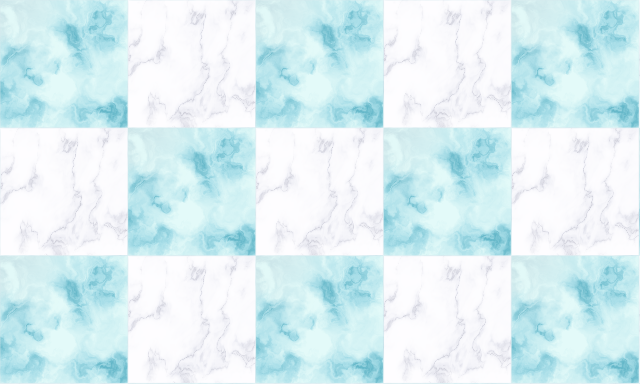
Give the GLSL for this pattern, as a Shadertoy shader.

```glsl
// Checkerboard of square marble tiles: aqua agate alternating with white stone.
// Every tile of a kind shares one design, built from warped fractal noise;
// soft ellipses place the aqua pigment and noise contours trace the grey veins.

const float TILES_ACROSS = 5.007;
const float SEAM_HALF_WIDTH = 0.005;
const float SEAM_STRENGTH = 0.55;
const float PIGMENT_WARP = 0.30;
const float SWIRL_TURNS = 20.0;

const vec3 AQUA_LIGHT = vec3(0.89, 0.98, 0.975);
const vec3 AQUA_MID   = vec3(0.66, 0.87, 0.91);
const vec3 AQUA_DEEP  = vec3(0.38, 0.71, 0.78);
const vec3 AQUA_GREY  = vec3(0.78, 0.87, 0.89);
const vec3 STONE_WHITE = vec3(0.995, 0.993, 1.0);
const vec3 STONE_PALE  = vec3(0.91, 0.915, 0.95);
const vec3 STONE_VEIN  = vec3(0.76, 0.76, 0.80);
const vec3 SEAM_COLOUR = vec3(0.84, 0.91, 0.93);

// Pigment ellipses inside a tile: centre, then radii (y runs down).
const int POOLS = 10;
const vec4 POOL[POOLS] = vec4[POOLS](
    vec4(0.54, 0.25, 0.12, 0.11), vec4(0.80, 0.15, 0.17, 0.19),
    vec4(0.63, 0.45, 0.08, 0.14), vec4(0.88, 0.31, 0.11, 0.08),
    vec4(0.42, 0.53, 0.07, 0.06), vec4(0.80, 0.91, 0.26, 0.11),
    vec4(0.17, 0.87, 0.18, 0.10), vec4(0.04, 0.69, 0.10, 0.12),
    vec4(0.13, 0.42, 0.11, 0.10), vec4(0.24, 0.56, 0.06, 0.06));

float hash(vec2 p) {
    vec3 h = fract(p.xyx * 0.1031);
    h += dot(h, h.yzx + 33.33);
    return fract((h.x + h.y) * h.z);
}

float noise(vec2 p) {
    vec2 i = floor(p), f = fract(p);
    f = f * f * (3.0 - 2.0 * f);
    return mix(mix(hash(i), hash(i + vec2(1, 0)), f.x),
               mix(hash(i + vec2(0, 1)), hash(i + vec2(1, 1)), f.x), f.y);
}

float fbm(vec2 p) {
    float sum = 0.0, weight = 0.5;
    for (int i = 0; i < 5; i++) {
        sum += weight * noise(p);
        p = mat2(1.6, 1.2, -1.2, 1.6) * p + 17.3;
        weight *= 0.5;
    }
    return sum / 0.96875;
}

vec2 warp(vec2 p) {
    return vec2(fbm(p + 3.7), fbm(p + 41.2)) - 0.5;
}

vec3 aquaMarble(vec2 uv) {
    vec2 bend = warp(uv * 6.0);
    vec2 q = uv + PIGMENT_WARP * bend;
    float clear = 1.0;
    for (int i = 0; i < POOLS; i++) {
        vec2 d = (q - POOL[i].xy) / POOL[i].zw;
        clear *= 1.0 - 0.92 * exp(-dot(d, d));
    }
    // Curled strands within the pigment, thin mist outside it.
    float strands = 0.5 + 0.5 * sin(SWIRL_TURNS * fbm(uv * 6.0 + 2.5 * bend));
    float grain = fbm(uv * 17.0 + 4.0 * bend);
    float mist = fbm(uv * vec2(5.0, 3.5) + 2.0 * bend + 60.0);
    float depth = (1.0 - clear) * (0.25 + 0.38 * strands + 0.50 * grain)
                + 0.65 * (mist - 0.42) + 0.15 * (grain - 0.5);
    depth = clamp(depth, 0.0, 1.0);
    vec3 colour = mix(AQUA_LIGHT, AQUA_MID, min(depth * 2.0, 1.0));
    colour = mix(colour, AQUA_DEEP, max(depth * 2.0 - 1.0, 0.0));
    float corner = exp(-dot(uv, uv) * 9.0) * smoothstep(0.25, 0.7, mist);
    return mix(colour, AQUA_GREY, corner);
}

vec3 whiteMarble(vec2 uv) {
    vec2 g = vec2(uv.x * 5.0 + uv.y * 1.2, uv.y * 3.2) + 23.0;
    g += 1.3 * warp(g * 1.4);
    float contour = abs(fbm(g) - 0.5);
    float patches = smoothstep(0.30, 0.68, fbm(uv * 5.0 + 80.0));
    // Wide soft halo around a fine broken vein.
    float halo = exp(-contour * 13.0) * patches;
    float vein = exp(-contour * 65.0) * patches * (0.35 + 0.65 * noise(uv * 19.0));
    vec3 colour = mix(STONE_WHITE, STONE_PALE, halo);
    return mix(colour, STONE_VEIN, 0.75 * vein);
}

void mainImage(out vec4 fragColor, in vec2 fragCoord) {
    // Tile units, counted from the upper left corner.
    float pixel = TILES_ACROSS / iResolution.x;
    vec2 p = vec2(fragCoord.x, iResolution.y - fragCoord.y) * pixel;
    vec2 uv = fract(p);

    // Smooth checker from signed distances to the grid lines.
    vec2 toLine = 0.5 - abs(mod(p + 0.5, 2.0) - 1.0);
    vec2 side = clamp(toLine / (0.5 * pixel), -1.0, 1.0);
    float aqua = 0.5 + 0.5 * side.x * side.y;
    vec3 colour = mix(whiteMarble(uv), aquaMarble(uv), aqua);

    // Thin pale seam, slightly worn along its length.
    float edge = min(abs(toLine.x), abs(toLine.y));
    float seam = clamp((SEAM_HALF_WIDTH - edge) / pixel + 0.5, 0.0, 1.0);
    seam *= SEAM_STRENGTH * (0.5 + 0.5 * noise(uv * 24.0));
    fragColor = vec4(mix(colour, SEAM_COLOUR, seam), 1.0);
}
```
